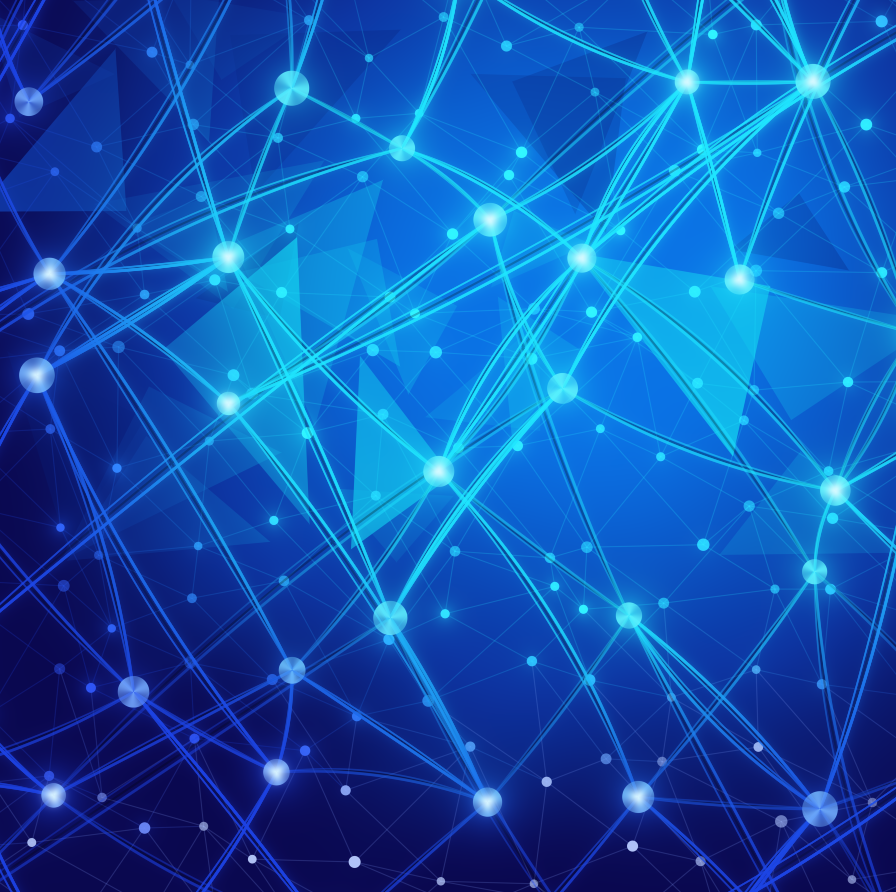
Give the GLSL for this background, as a Shadertoy shader.

```glsl
// A glowing network on a blue field: translucent triangles, faint fine links,
// twin-stranded arcs between jittered grid nodes, and luminous discs.
// Everything is hashed per cell and drawn from distances in canvas units.

#define LIGHT_POS vec2(0.66, 0.66)
#define LIGHT_REACH 0.79
#define NODE_GRID 5.0
#define NODE_RADIUS 0.0125
#define DOT_GRID 11.0
#define DOT_RADIUS 0.0058
#define ARC_WIDTH 0.0015
#define ARC_BEND 0.12
#define STRAND_GAP 0.017
#define FACETS 26

vec2 hash2(vec2 c) {
    vec3 q = fract(c.xyx * vec3(0.1031, 0.1030, 0.0973));
    q += dot(q, q.yzx + 33.33);
    return fract((q.xx + q.yz) * q.zy);
}

float cornerSlope(vec2 cell, vec2 f, vec2 corner) {
    return dot(hash2(cell + corner + 71.0) * 2.0 - 1.0, f - corner);
}

float gradientNoise(vec2 p) {
    vec2 i = floor(p), f = fract(p), u = f * f * (3.0 - 2.0 * f);
    return mix(mix(cornerSlope(i, f, vec2(0, 0)), cornerSlope(i, f, vec2(1, 0)), u.x),
               mix(cornerSlope(i, f, vec2(0, 1)), cornerSlope(i, f, vec2(1, 1)), u.x), u.y);
}

// Antialiased inside of a distance
float fill(float d) {
    float px = 0.65 / iResolution.y;
    return 1.0 - smoothstep(-px, px, d);
}

// Distance to a parabolic arc from a to b; bend is relative to its length
float arcDistance(vec2 p, vec2 a, vec2 b, float bend) {
    vec2 e = b - a;
    float t = clamp(dot(p - a, e) / dot(e, e), 0.0, 1.0);
    vec2 onArc = a + e * t + vec2(-e.y, e.x) * bend * 4.0 * t * (1.0 - t);
    float slope = bend * 4.0 * (1.0 - 2.0 * t);
    return length(p - onArc) / sqrt(1.0 + slope * slope);
}

float edgeDistance(vec2 p, vec2 a, vec2 b) {
    vec2 e = normalize(b - a);
    return dot(p - a, vec2(e.y, -e.x));
}

vec2 jittered(vec2 cell, float grid, float seed) {
    return (cell + 0.1 + 0.8 * hash2(cell + seed)) / grid;
}

vec3 background(float light) {
    vec3 c = mix(vec3(0.04, 0.03, 0.31), vec3(0.05, 0.20, 0.63), smoothstep(0.0, 0.44, light));
    return mix(c, vec3(0.04, 0.45, 0.90), smoothstep(0.32, 1.0, light));
}

vec3 addFacets(vec3 col, vec2 p, float light) {
    for (int i = 0; i < FACETS; i++) {
        vec2 h = hash2(vec2(i, 3)), g = hash2(vec2(i, 17)), k = hash2(vec2(i, 41));
        vec2 centre = vec2(0.05 + 0.9 * h.x, 0.36 + 0.64 * h.y);
        float radius = 0.06 + 0.10 * g.x, turn = 6.283 * k.x;
        vec2 a = centre + radius * vec2(cos(turn), sin(turn));
        vec2 b = centre + radius * 0.6 * vec2(cos(turn + 1.7), sin(turn + 1.7));
        vec2 c = centre + radius * (0.6 + 0.6 * k.y) * vec2(cos(turn + 3.9), sin(turn + 3.9));
        float d = max(edgeDistance(p, a, b), max(edgeDistance(p, b, c), edgeDistance(p, c, a)));
        float shade = 0.75 + 0.25 * clamp(dot(p - centre, a - centre) / (radius * radius), -1.0, 1.0);
        float alpha = g.y > 0.72 ? 0.80 : 0.14 + 0.30 * g.y;
        vec3 tint = mix(vec3(0.06, 0.25, 0.70), vec3(0.07, 0.82, 0.94), smoothstep(0.1, 0.75, light));
        if (i % 4 == 3) {
            tint = vec3(0.03, 0.12, 0.48);
            alpha = 0.3;
        }
        col = mix(col, tint, fill(d) * alpha * shade);
    }
    return col;
}

// Small dots with hairline links; pale and unlit along the lower edge
vec3 addFineNet(vec3 col, vec2 p, vec3 glowTint) {
    vec2 home = floor(p * DOT_GRID);
    for (int y = -1; y <= 1; y++)
    for (int x = -1; x <= 1; x++) {
        vec2 cell = home + vec2(x, y), h = hash2(cell + 190.0);
        vec2 a = jittered(cell, DOT_GRID, 130.0);
        float pale = 1.0 - smoothstep(0.08, 0.20, a.y + 0.12 * h.x - 0.12 * a.x);
        float link = min(arcDistance(p, a, jittered(cell + vec2(1, 0), DOT_GRID, 130.0), 0.0),
                         arcDistance(p, a, jittered(cell + vec2(h.x > 0.5 ? 1 : 0, 1), DOT_GRID, 130.0), 0.0));
        link = min(link, arcDistance(p, a, jittered(cell + vec2(-1, 1), DOT_GRID, 130.0), 0.0));
        col = mix(col, mix(glowTint, vec3(0.5, 0.6, 0.95), pale), 0.22 * fill(link - 0.0006));
        float d = length(p - a), size = DOT_RADIUS * (0.8 + 0.4 * h.x);
        vec3 tint = mix(glowTint + 0.08, vec3(0.72, 0.79, 0.98), pale);
        col = mix(col, glowTint, 0.65 * h.y * h.y * (1.0 - pale) * exp(-d / 0.009));
        col = mix(col, tint, fill(d - size) * (0.45 + 0.55 * h.y));
    }
    return col;
}

// Arcs first gather as ink, with a dark seam between their twin strands;
// discs and glows go over them
vec3 addNetwork(vec3 col, vec2 p, float light, vec3 glowTint) {
    float ink = 0.0, seam = 0.0, glow = 0.0, disc = 0.0, core = 0.0;
    for (float y = -1.0; y <= NODE_GRID; y++)
    for (float x = -1.0; x <= NODE_GRID; x++) {
        vec2 cell = vec2(x, y), h = hash2(cell + 57.0);
        vec2 a = jittered(cell, NODE_GRID, 20.0);
        for (int k = 0; k < 3; k++) {
            vec2 r = hash2(cell * 3.0 + float(k) * 29.0 + 7.0);
            float side = floor(r.x * 3.0) - 1.0;
            vec2 hop = k == 0 ? vec2(1, side) : k == 1 ? vec2(side, 1) : vec2(2.0 * side + 1.0, 2);
            vec2 b = jittered(cell + hop, NODE_GRID, 20.0);
            float bend = ARC_BEND * (r.y - 0.5), power = 0.30 + 1.5 * fract(r.y * 7.0 + r.x);
            float d = arcDistance(p, a, b, bend);
            float twin = arcDistance(p, a, b, bend + STRAND_GAP);
            float middle = arcDistance(p, a, b, bend + 0.5 * STRAND_GAP);
            ink += power * (fill(d - ARC_WIDTH) + 0.65 * fill(twin - 0.6 * ARC_WIDTH) + 0.10 * exp(-d / 0.005));
            seam = max(seam, fill(middle - 0.0012));
        }
        vec2 q = p - a;
        float d = length(q), size = NODE_RADIUS * (1.0 + 0.6 * h.x);
        float sector = 0.75 + 0.25 * sin(3.0 * atan(q.y, q.x + 1e-5) + 6.283 * h.y);
        glow += (0.7 + 0.7 * h.y) * exp(-d / 0.016);
        disc = max(disc, fill(d - size) * sector);
        core += step(0.55, h.y) * exp(-d * d / 0.00009);
    }
    col *= 1.0 - 0.28 * seam;
    col = mix(col, glowTint, 1.0 - exp(-1.8 * ink));
    col = mix(col, glowTint, 1.0 - exp(-glow));
    col = mix(col, mix(vec3(0.45, 0.64, 0.98), vec3(0.36, 0.94, 0.99), smoothstep(0.0, 0.5, light)), 0.9 * disc);
    return mix(col, vec3(0.88, 0.98, 1.0), 0.9 * min(core, 1.0));
}

void mainImage(out vec4 fragColor, in vec2 fragCoord) {
    vec2 p = fragCoord / iResolution.y;
    float light = 1.0 - smoothstep(0.03, LIGHT_REACH, length((p - LIGHT_POS) * vec2(1.0, 1.08)));
    light = clamp(light + 0.12 * gradientNoise(p * 4.0), 0.0, 1.0);
    vec3 glowTint = mix(vec3(0.11, 0.26, 0.90), vec3(0.12, 0.90, 1.0), smoothstep(0.0, 0.62, light));
    vec3 col = addFacets(background(light), p, light);
    col = addFineNet(col, p, glowTint);
    fragColor = vec4(addNetwork(col, p, light, glowTint), 1.0);
}
```
